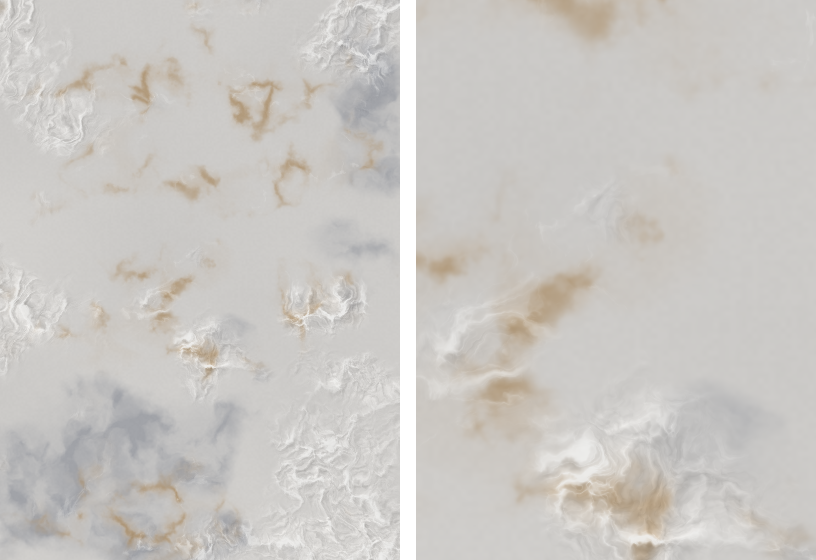
Left: the whole. Right: its middle third, enlarged.
This texture is drawn by a WebGL 2 fragment shader. Its source:

```glsl
#version 300 es
precision highp float;

uniform vec2 u_resolution;
out vec4 fragColor;

const mat2 TURN = mat2(0.8, 0.6, -0.6, 0.8);

// Soft regions: centre xy, radii zw
const vec4 GOLD_SPOTS[9] = vec4[9](
  vec4(0.20, 0.86, 0.13, 0.05), vec4(0.23, 0.71, 0.09, 0.08),
  vec4(0.47, 0.84, 0.12, 0.08), vec4(0.40, 0.66, 0.15, 0.05),
  vec4(0.57, 0.70, 0.12, 0.06), vec4(0.32, 0.52, 0.13, 0.05),
  vec4(0.20, 0.39, 0.17, 0.07), vec4(0.54, 0.48, 0.10, 0.06),
  vec4(0.24, 0.08, 0.20, 0.06));
const vec4 WHITE_SPOTS[9] = vec4[9](
  vec4(0.03, 0.93, 0.11, 0.13), vec4(0.11, 0.79, 0.09, 0.07),
  vec4(0.06, 0.44, 0.14, 0.10), vec4(0.36, 0.39, 0.06, 0.09),
  vec4(0.62, 0.16, 0.14, 0.13), vec4(0.56, 0.02, 0.20, 0.08),
  vec4(0.64, 0.94, 0.14, 0.08), vec4(0.55, 0.46, 0.09, 0.05),
  vec4(0.66, 0.32, 0.12, 0.06));
const vec4 GREY_SPOTS[9] = vec4[9](
  vec4(0.07, 0.17, 0.16, 0.10), vec4(0.20, 0.22, 0.10, 0.10),
  vec4(0.16, 0.06, 0.17, 0.06), vec4(0.36, 0.20, 0.09, 0.10),
  vec4(0.69, 0.68, 0.10, 0.05), vec4(0.68, 0.82, 0.08, 0.11),
  vec4(0.61, 0.56, 0.07, 0.06), vec4(0.38, 0.04, 0.09, 0.05),
  vec4(0.40, 0.42, 0.04, 0.04));

float hash(vec2 p) {
  return fract(sin(dot(p, vec2(127.1, 311.7))) * 43758.5453);
}

float noise(vec2 p) {
  vec2 i = floor(p), f = fract(p);
  f = f * f * (3.0 - 2.0 * f);
  return mix(mix(hash(i), hash(i + vec2(1, 0)), f.x),
             mix(hash(i + vec2(0, 1)), hash(i + vec2(1, 1)), f.x), f.y);
}

float fbm(vec2 p) {
  float sum = 0.0, amp = 0.5;
  for (int i = 0; i < 5; i++) {
    sum += amp * noise(p);
    p = TURN * p * 2.03 + 7.3;
    amp *= 0.5;
  }
  return sum / 0.97;
}

// Sharp crests for the crystalline crust
float crest(vec2 p) {
  float sum = 0.0, amp = 0.5;
  for (int i = 0; i < 5; i++) {
    float ridge = 1.0 - abs(2.0 * noise(p) - 1.0);
    sum += amp * ridge * ridge;
    p = TURN * p * 2.07 + 3.1;
    amp *= 0.58;
  }
  return sum / 1.11;
}

// Zero along the seams between rounded cells
float seam(vec2 p) {
  vec2 cell = floor(p);
  float near = 9.0, next = 9.0;
  for (int y = -1; y <= 1; y++) {
    for (int x = -1; x <= 1; x++) {
      vec2 c = cell + vec2(x, y);
      float d = length(c + vec2(hash(c), hash(c + 41.3)) - p);
      next = min(next, max(near, d));
      near = min(near, d);
    }
  }
  return next - near;
}

float region(vec2 p, vec4 spots[9], float ragged) {
  float sum = 0.0;
  for (int i = 0; i < 9; i++) {
    vec2 q = (p - spots[i].xy) / spots[i].zw;
    sum = max(sum, exp(-dot(q, q)));
  }
  return smoothstep(0.2, 0.8, sum + ragged);
}

void main() {
  vec2 p = gl_FragCoord.xy / u_resolution.y;
  vec2 warp = vec2(fbm(p * 9.0), fbm(p * 9.0 + 17.0)) - 0.5;
  vec2 fray = vec2(fbm(p * 38.0 + 5.0), fbm(p * 38.0 + 29.0)) - 0.5;
  vec2 q = p + 0.09 * warp + 0.025 * fray;
  float ragged = 1.5 * (fbm(p * 11.0 + 61.0) - 0.5);

  // Milky ground with slow clouds
  float cloud = fbm(p * 3.5 + 11.0) - 0.5;
  vec3 col = vec3(0.807, 0.800, 0.790) + 0.05 * cloud * vec3(1.0, 0.97, 0.9);

  // Blue-grey smoke and seams
  float greyZone = region(p + 0.05 * warp, GREY_SPOTS, ragged);
  float smoke = smoothstep(0.38, 0.72, fbm(q * 15.0 + 33.0));
  float greySeam = smoothstep(0.4, 0.0, seam(q * 15.0 + 8.0));
  float grey = greyZone * (0.2 + 0.45 * smoke + 0.4 * greySeam * smoke);
  col = mix(col, vec3(0.60, 0.61, 0.635), min(grey, 0.85));

  // Ochre veins with a soft halo
  float goldZone = region(p + 0.04 * warp, GOLD_SPOTS, ragged);
  float edge = seam(q * 13.0);
  float patches = smoothstep(0.40, 0.62, fbm(p * 19.0 + 71.0));
  float halo = goldZone * smoothstep(0.65, 0.0, edge) * (0.2 + 0.8 * patches);
  float core = goldZone * smoothstep(0.22, 0.0, edge) * patches;
  col = mix(col, vec3(0.74, 0.66, 0.56), 0.65 * halo);
  col = mix(col, vec3(0.64, 0.52, 0.36), 0.55 * core);

  // White crust, drawn out along a diagonal on the left
  float whiteZone = region(p + 0.06 * warp, WHITE_SPOTS, ragged);
  float slant = smoothstep(0.30, 0.12, p.x);
  vec2 along = vec2(dot(q, vec2(0.6, 0.8)) * 12.0, dot(q, vec2(-0.8, 0.6)) * 26.0);
  vec2 shift = vec2(-0.08, 0.09);
  float crust = mix(crest(q * 21.0), crest(along), slant);
  float behind = mix(crest(q * 21.0 + shift), crest(along + shift), slant);
  float lace = smoothstep(0.50, 0.84, crust);
  float strand = goldZone * smoothstep(0.62, 0.86, crust);
  col += whiteZone * (0.35 * (crust - behind) + 0.02);
  col = mix(col, vec3(0.93, 0.93, 0.925), min(0.8 * whiteZone * lace + 0.25 * strand, 0.9));

  // Fine polish grain
  col += 0.012 * (noise(p * 300.0) - 0.5);
  fragColor = vec4(clamp(col, 0.0, 1.0), 1.0);
}
```
